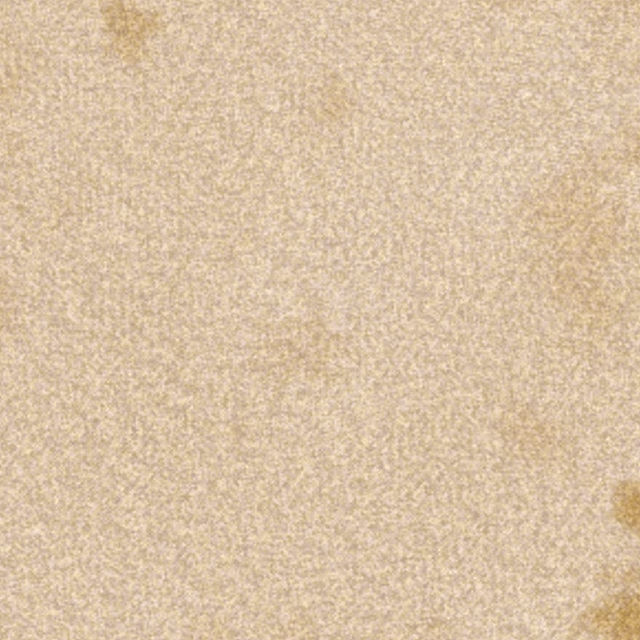
Give the GLSL for this texture, as a Shadertoy shader.

```glsl
float hash(vec2 p) {
    return fract(sin(dot(p, vec2(127.1, 311.7))) * 43758.5453);
}

float noise(vec2 p) {
    vec2 cell = floor(p), f = fract(p);
    f = f * f * (3.0 - 2.0 * f);
    return mix(mix(hash(cell), hash(cell + vec2(1, 0)), f.x),
               mix(hash(cell + vec2(0, 1)), hash(cell + vec2(1, 1)), f.x), f.y);
}

// Octaves are rotated so that no lattice shows.
float fbm(vec2 p) {
    float sum = 0.0, weight = 0.5;
    for (int i = 0; i < 4; i++) {
        sum += weight * noise(p);
        p = mat2(1.6, 1.2, -1.2, 1.6) * p + 17.3;
        weight *= 0.5;
    }
    return sum / 0.9375;
}

// Soft elliptical patch with a ragged rim.
float stain(vec2 uv, vec2 centre, vec2 radius) {
    float d = length((uv - centre) / radius) + 1.5 * (fbm(uv * 28.0) - 0.5);
    return 1.0 - smoothstep(0.3, 1.2, d);
}

void mainImage(out vec4 fragColor, in vec2 fragCoord) {
    vec2 uv = fragCoord / iResolution.y;
    vec2 turned = mat2(0.8, 0.6, -0.6, 0.8) * uv;

    // Sandy base with broad, faint drifts
    vec3 color = vec3(0.862, 0.772, 0.665);
    color += (fbm(uv * 4.0 + 3.0) - 0.5) * vec3(0.03, 0.04, 0.06);

    // Ochre stains: faint blotches, a top patch and two on the right rim
    vec3 ochre = vec3(0.75, 0.60, 0.37);
    float blotches = smoothstep(0.56, 0.8, fbm(uv * 6.0 + 41.0));
    color = mix(color, ochre, 0.3 * blotches);
    float patches = 0.5 * stain(uv, vec2(0.20, 0.95), vec2(0.05, 0.07));
    patches = max(patches, 0.2 * stain(uv, vec2(0.48, 0.44), vec2(0.09, 0.06)));
    for (int i = 0; i < 2; i++) {
        float k = float(i);
        vec2 radius = vec2(0.10, 0.07) - k * vec2(0.05, 0.03);
        patches = max(patches, 0.85 * stain(uv, vec2(0.995, 0.03 + 0.175 * k), radius));
    }
    color = mix(color, ochre, patches);

    // Fine light and dark grain
    float grain = 0.15 * (noise(turned * 185.0) - 0.5)
                + 0.13 * (noise(uv * 290.0 + 9.0) - 0.5);
    color += grain * vec3(0.95, 1.0, 1.06);

    // Grain tint, from mauve to yellow
    float tint = noise(turned * 150.0 + 71.0) - 0.5;
    color += tint * vec3(0.012, 0.02, -0.07);

    // Sparse cream specks
    float speck = smoothstep(0.86, 1.0, noise(turned * 170.0 + 133.0));
    color += speck * vec3(0.09, 0.09, 0.07);

    fragColor = vec4(clamp(color, 0.0, 1.0), 1.0);
}
```
